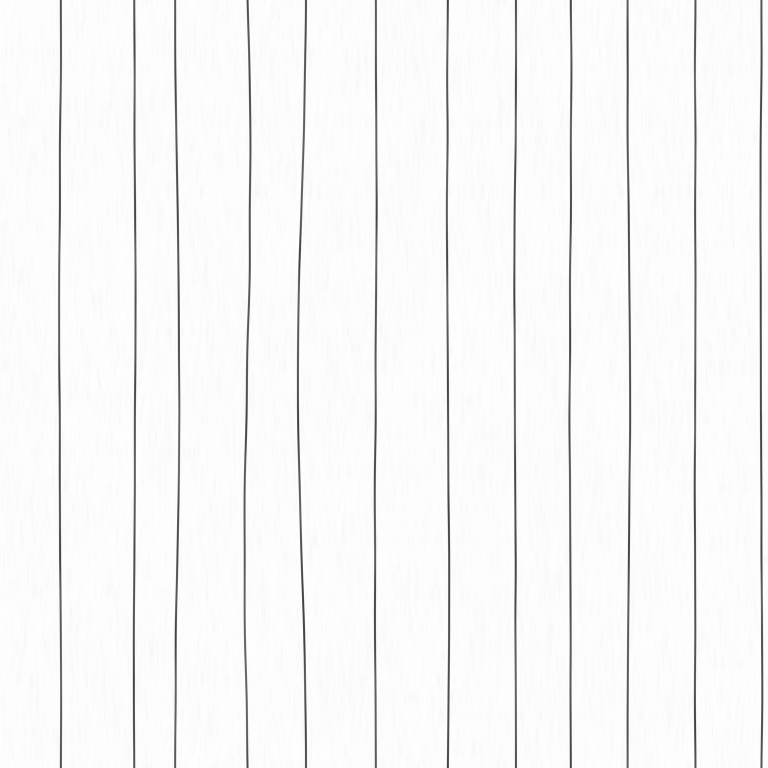
Reproduce this pattern procedurally as a Shadertoy shader.

```glsl
// Twelve thin hand-drawn vertical ink lines on white paper with a faint upright grain.
const float TAU = 6.2831853;
const int LINE_COUNT = 12;
const vec3 PAPER = vec3(0.996);
const vec3 INK = vec3(0.25);
const float HALF_WIDTH = 0.0013;
const float UNIT = 1.0 / 768.0;             // scale of the values in LINES
const float WOBBLE = 0.9;                   // fine hand tremor, in UNIT
const float WOBBLE_CELLS = 11.0;
const float PRESSURE = 0.2;                 // ink strength variation
const vec2 FIBRE_CELLS = vec2(360.0, 44.0);
const float FIBRE_DEPTH = 0.032;
const float MOTTLE_DEPTH = 0.004;

// Per line: resting position, cosine sway, sine sway, all in UNIT
const vec3 LINES[LINE_COUNT] = vec3[LINE_COUNT](
    vec3(60.3, 1.0, 0.4), vec3(134.7, -0.5, -0.3), vec3(177.2, -2.0, -0.3),
    vec3(247.4, 0.5, -2.8), vec3(302.0, 3.8, 0.3), vec3(375.8, 0.2, -0.7),
    vec3(448.0, 0.2, 1.0), vec3(515.3, 0.9, 0.2), vec3(570.5, 0.6, -0.2),
    vec3(628.6, -1.2, 0.3), vec3(695.2, 0.1, 0.0), vec3(761.2, 0.6, 0.7));

float hash(vec2 p) {
    return fract(sin(dot(p, vec2(127.1, 311.7))) * 43758.545);
}

// Value noise that repeats after the given number of cells
float noise(vec2 p, vec2 period) {
    vec2 i = floor(p), f = fract(p);
    f = f * f * (3.0 - 2.0 * f);
    vec2 a = mod(i, period), b = mod(i + 1.0, period);
    return mix(mix(hash(a), hash(vec2(b.x, a.y)), f.x),
               mix(hash(vec2(a.x, b.y)), hash(b), f.x), f.y);
}

// Paper with short vertical fibres and soft mottling
vec3 paper(vec2 uv) {
    float fibre = noise(uv * FIBRE_CELLS, FIBRE_CELLS);
    float fine = noise(uv * FIBRE_CELLS * 2.0 + 17.0, FIBRE_CELLS * 2.0);
    float mottle = noise(uv * vec2(24.0, 12.0), vec2(24.0, 12.0));
    float streak = pow(mix(fibre, fine, 0.4), 3.0);
    return PAPER - FIBRE_DEPTH * streak - MOTTLE_DEPTH * mottle;
}

// Horizontal centre of a line at height y; closes on itself vertically
float lineCentre(int index, float y) {
    vec3 line = LINES[index];
    float sway = dot(line.yz, vec2(cos(TAU * y), sin(TAU * y)));
    float tremor = noise(vec2(float(index) * 7.0, y * WOBBLE_CELLS),
                         vec2(997.0, WOBBLE_CELLS)) - 0.5;
    return (line.x + sway + WOBBLE * tremor) * UNIT;
}

void mainImage(out vec4 fragColor, in vec2 fragCoord) {
    vec2 uv = fragCoord / iResolution.xy;
    float pixel = 1.0 / iResolution.x;
    float ink = 0.0;

    // Ink coverage of every line, with uneven pen pressure
    for (int i = 0; i < LINE_COUNT; i++) {
        float d = abs(uv.x - lineCentre(i, uv.y)) - HALF_WIDTH;
        float pressure = noise(vec2(float(i) * 5.0 + 2.0, uv.y * 18.0), vec2(997.0, 18.0));
        float cover = 1.0 - smoothstep(-0.7 * pixel, 0.7 * pixel, d);
        ink = max(ink, cover * (1.0 - PRESSURE * pressure));
    }

    fragColor = vec4(mix(paper(uv), INK, ink), 1.0);
}
```
